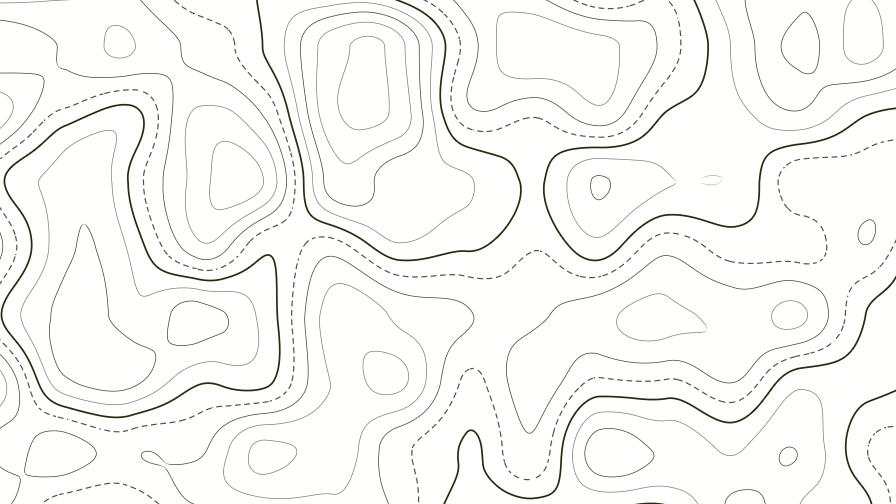
Reproduce this pattern procedurally as a Shadertoy shader.

```glsl
#define CELL 0.275          // size of the main landforms, in canvas heights
#define DETAIL 0.36         // strength of the finer relief
#define SEED vec2(13.4, 6.7)
#define BASE_LEVEL 0.5      // height of the bold contour
#define INTERVAL 0.076      // height step between contours
#define BOLD_WIDTH 0.0034
#define DASH_WIDTH 0.0024
#define THIN_WIDTH 0.0014
#define DASH_PERIOD 0.0185
#define DASH_FILL 0.62

const vec3 PAPER = vec3(1.0, 0.999, 0.993);
const vec3 DARK_INK = vec3(0.18, 0.15, 0.05);
const vec3 DASH_INK = vec3(0.34, 0.32, 0.28);
const vec3 MID_INK = vec3(0.26, 0.23, 0.16);
const vec3 PALE_INK = vec3(0.48, 0.48, 0.46);

float hash(vec2 cell) {
    vec3 q = fract(cell.xyx * 0.1031);
    q += dot(q, q.yzx + 33.33);
    return fract((q.x + q.y) * q.z);
}

float valueNoise(vec2 p) {
    vec2 cell = floor(p);
    vec2 f = fract(p);
    vec2 u = f * f * (3.0 - 2.0 * f);
    float low = mix(hash(cell), hash(cell + vec2(1, 0)), u.x);
    float high = mix(hash(cell + vec2(0, 1)), hash(cell + vec2(1, 1)), u.x);
    return mix(low, high, u.y);
}

// Terrain height, about 0 to 1
float terrain(vec2 p) {
    vec2 q = p / CELL + SEED;
    float sum = valueNoise(q) + DETAIL * valueNoise(q * 2.07 + 41.3);
    return sum / (1.0 + DETAIL);
}

vec2 terrainSlope(vec2 p) {
    vec2 e = vec2(0.002, 0.0);
    return vec2(terrain(p + e.xy) - terrain(p - e.xy),
                terrain(p + e.yx) - terrain(p - e.yx)) / (2.0 * e.x);
}

// Share of a pixel covered by a line of the given width
float lineCoverage(float dist, float width, float pixel) {
    vec2 edges = vec2(dist + 0.5 * width, dist - 0.5 * width) / pixel;
    edges = clamp(edges, -0.5, 0.5);
    return edges.x - edges.y;
}

// Dashes along the contour, its direction snapped to 30 degree sectors
float dashMask(vec2 p, vec2 slope, float pixel) {
    const float SECTOR = 0.5236;
    float angle = round(atan(slope.x, -slope.y) / SECTOR) * SECTOR;
    float along = dot(p, vec2(cos(angle), sin(angle))) / DASH_PERIOD;
    float offset = abs(fract(along) - 0.5);
    return clamp((0.5 * DASH_FILL - offset) * DASH_PERIOD / pixel + 0.5, 0.0, 1.0);
}

void mainImage(out vec4 fragColor, in vec2 fragCoord) {
    float pixel = 1.0 / iResolution.y;
    vec2 p = fragCoord * pixel;

    // Distance to the nearest contour
    vec2 slope = terrainSlope(p);
    float steepness = length(slope);
    float level = (terrain(p) - BASE_LEVEL) / INTERVAL;
    float index = round(level);
    float dist = (level - index) * INTERVAL / max(steepness, 1e-4);

    // Line style by contour index
    float width = THIN_WIDTH;
    float mask = smoothstep(0.02, 0.3, steepness);
    vec3 ink = mod(index, 4.0) == 2.0 ? MID_INK : PALE_INK;
    if (index == 0.0) {
        width = BOLD_WIDTH;
        ink = DARK_INK;
    } else if (index == -1.0) {
        width = DASH_WIDTH;
        ink = DASH_INK;
        mask *= dashMask(p, slope, pixel);
    }

    float coverage = lineCoverage(dist, width, pixel) * mask;
    fragColor = vec4(mix(PAPER, ink, coverage), 1.0);
}
```
